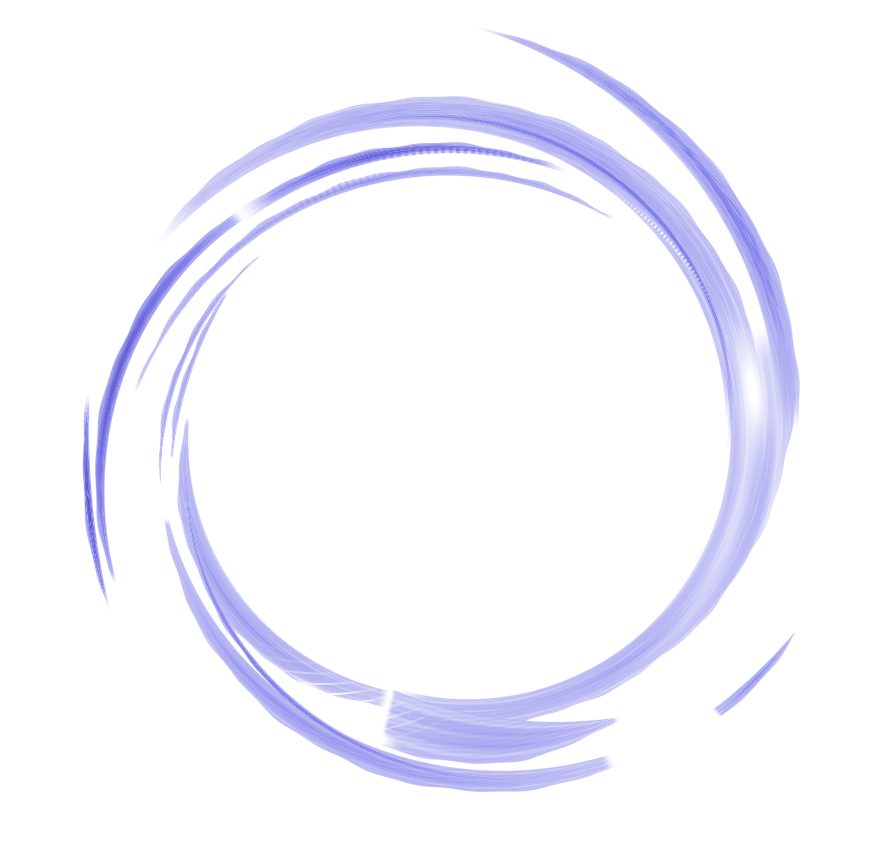
Give the GLSL for this background, as a WebGL 2 fragment shader.

```glsl
#version 300 es
precision highp float;

uniform vec2 u_resolution;
out vec4 fragColor;

// The canvas is 735 units tall; angles are in degrees, anticlockwise.
const float CANVAS_HEIGHT = 735.0;

// Parabola through the values at start, middle and end.
float curve(vec3 k, float t) {
  return k.x * (1.0 - t) * (1.0 - 2.0 * t) + k.y * 4.0 * t * (1.0 - t) + k.z * t * (2.0 * t - 1.0);
}

// Soft bell around zero.
float bell(float x, float width) {
  return exp(-x * x / (width * width));
}

vec3 inkColor(float depth) {
  vec3 c = mix(vec3(0.83, 0.83, 0.97), vec3(0.69, 0.69, 0.95), smoothstep(0.0, 0.35, depth));
  c = mix(c, vec3(0.49, 0.48, 0.92), smoothstep(0.3, 0.75, depth));
  return mix(c, vec3(0.32, 0.28, 0.74), smoothstep(0.75, 1.2, depth));
}

// Brush stroke between two radial curves, with bristles along its length.
void paint(inout vec3 color, vec2 polar, vec2 span, vec3 inner, vec3 outer,
           float ink, float fray, float fade) {
  float along = mod(polar.x - span.x, 360.0) / (span.y - span.x);
  float t = clamp(along, 0.0, 1.0);
  float angle = radians(polar.x);
  float wobble = 0.8 * sin(angle * 17.0) + 0.5 * sin(angle * 41.0 + 1.0);
  float lo = curve(inner, t), hi = curve(outer, t);
  float pixel = 0.8 * CANVAS_HEIGHT / u_resolution.y;
  float r = polar.y;
  float mask = smoothstep(-pixel, pixel, r - lo) * smoothstep(-pixel, pixel, hi + wobble - r);
  mask *= smoothstep(0.0, fade, along) * (1.0 - smoothstep(1.0 - fade, 1.0, along));

  float across = (r - lo) / max(hi - lo, 1.0);
  float bristle = sin(across * 19.0 + 2.0 * sin(angle * 3.0)) * 0.5
                + sin(across * 47.0 + sin(angle * 5.0) + ink * 9.0) * 0.3
                + sin(r * 1.7 + angle * 2.0) * 0.2;
  float depth = ink * (0.35 + 0.75 * bell(across - 0.5, 0.35) * sin(3.14159 * t)) + 0.16 * bristle;
  mask *= 1.0 - fray * smoothstep(0.0, 0.6, bristle + 0.2 * sin(angle * 9.0));
  color = mix(color, inkColor(depth), mask);
}

void main() {
  vec2 p = (gl_FragCoord.xy - 0.5 * u_resolution) * CANVAS_HEIGHT / u_resolution.y;
  p -= vec2(6.0, -4.5);
  float r = length(p);
  float a = degrees(atan(p.y, p.x));
  vec2 polar = vec2(a, r);
  vec3 color = vec3(1.0);

  // Broad washes: right side, outer arm, top, lower left and bottom
  paint(color, polar, vec2(-103, 20), vec3(224, 234, 236), vec3(250, 263, 304), 0.38, 0.12, 0.06);
  paint(color, polar, vec2(-104, -60), vec3(225, 245, 280), vec3(272, 284, 281), 0.36, 0.05, 0.03);
  paint(color, polar, vec2(0, 88), vec3(275, 298, 350), vec3(293, 319, 350), 0.62, 0.35, 0.08);
  paint(color, polar, vec2(0, 148), vec3(232, 254, 300), vec3(264, 284, 306), 0.42, 0.3, 0.08);
  paint(color, polar, vec2(176, 256), vec3(228, 230, 227), vec3(229, 252, 240), 0.42, 0.15, 0.03);
  paint(color, polar, vec2(196, 296), vec3(256, 272, 305), vec3(259, 292, 317), 0.48, 0.15, 0.02);

  // Dark strokes on the upper left and along the top
  paint(color, polar, vec2(134, 204), vec3(258, 287, 317), vec3(266, 299, 319), 0.95, 0.15, 0.04);
  paint(color, polar, vec2(66, 135), vec3(243, 242, 256), vec3(245, 252, 266), 0.9, 0.3, 0.12);
  paint(color, polar, vec2(53, 173), vec3(228, 227, 276), vec3(230, 235, 278), 0.5, 0.25, 0.03);

  // Thin stray strokes
  paint(color, polar, vec2(137, 190), vec3(226, 239, 256), vec3(227, 244, 257), 0.4, 0.0, 0.03);
  paint(color, polar, vec2(148, 185), vec3(229, 232, 243), vec3(230, 237, 245), 0.35, 0.0, 0.03);
  paint(color, polar, vec2(173, 208), vec3(315, 316, 333), vec3(316, 323, 334), 1.0, 0.4, 0.15);
  paint(color, polar, vec2(-47, -30), vec3(323, 329, 337), vec3(333, 336, 338), 0.5, 0.1, 0.04);

  // Saturated accent lines
  paint(color, polar, vec2(-5, 115), vec3(232, 254, 280), vec3(234, 260, 283), 0.7, 0.1, 0.15);
  paint(color, polar, vec2(180, 285), vec3(226, 261, 302), vec3(227, 266, 306), 0.65, 0.1, 0.1);

  // White sheen on the right and the bright gap within it
  float sheen = 0.55 * bell(r - 252.0, 8.0) * bell(a + 22.0, 28.0);
  sheen += 0.95 * bell(r - 259.0, 11.0) * bell(a - 9.0, 10.0);
  sheen += 0.4 * bell(r - 277.0, 4.0) * bell(a + 5.0, 30.0);
  color = mix(color, vec3(1.0), min(sheen, 1.0));

  // Slanted scratches at lower left, and perforations along the top
  float scratch = smoothstep(0.36, 0.46, abs(fract((a + 0.45 * (r - 240.0)) / 4.5) - 0.5));
  scratch *= bell(r - 248.0, 14.0) * bell(a + 112.0, 12.0);
  float perforation = smoothstep(-0.2, 0.4, sin(a * 4.2)) * bell(r - 238.0, 5.0) * bell(a - 97.0, 20.0);
  float dots = smoothstep(0.0, 0.6, sin(a * 7.0)) * bell(r - 247.0, 1.5) * bell(a - 43.0, 12.0);
  color = mix(color, vec3(1.0), max(scratch, max(perforation, dots)));

  // Bare streak inside the lower left wash
  float streak = bell(r - (261.0 + 0.9 * (a + 112.0)), 10.0) * bell(a + 112.0, 11.0);
  color = mix(color, vec3(1.0), smoothstep(0.25, 0.55, streak));

  fragColor = vec4(color, 1.0);
}
```
